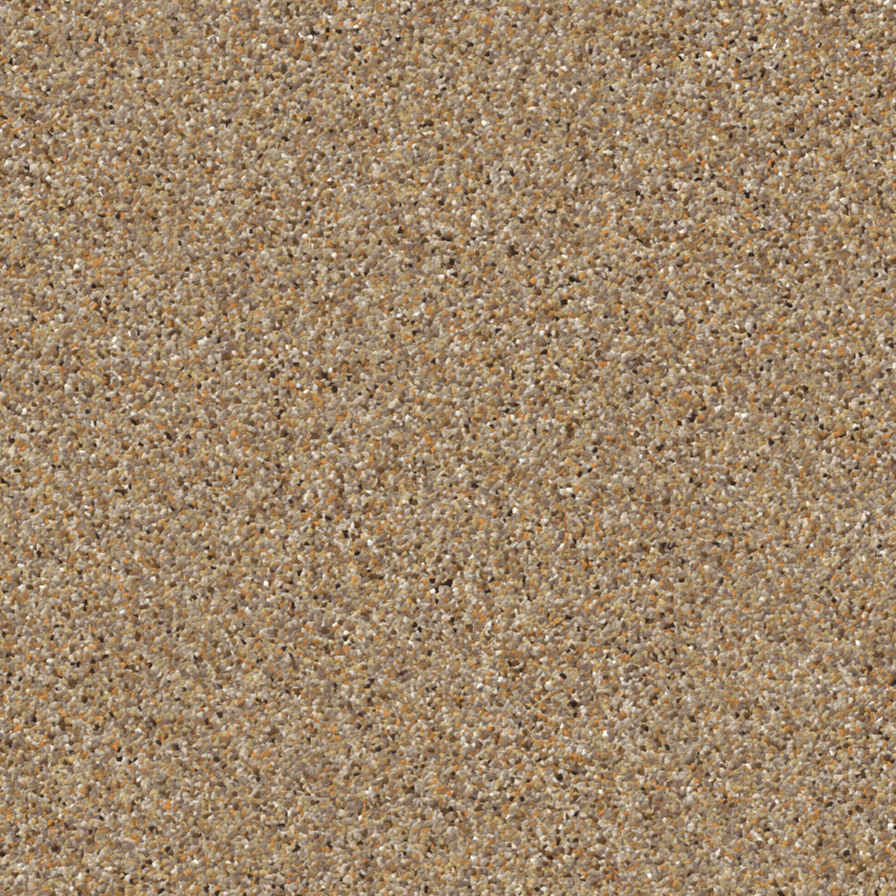
Reproduce this texture procedurally as a three.js fragment shader.

```glsl
// Fine beach sand: a dense field of tiny irregular mineral grains.
// Jittered Voronoi cells give the grains, a weighted palette colours them,
// and one-sided shadows, tilted facets and fine grit add soft relief.
varying vec2 vUv;

const float GRAINS_ACROSS = 245.0;
const float GRIT_ACROSS = 330.0;
const float SPECKS_ACROSS = 120.0;
const float SPECK_SHARE = 0.006;
const float SAMPLE_RADIUS = 0.0006;
const float CONTRAST = 1.06;
const float GAIN = 1.035;
const float SHADOW_DEPTH = 0.34;
const float GAP_DEPTH = 0.06;
const float FACET_LIGHT = 0.20;
const float GRIT_DEPTH = 0.16;
const vec2 LIGHT_DIR = vec2(-0.6, 0.8);

const vec3 MEAN_SAND = vec3(0.624, 0.530, 0.421);
const vec3 GREY_TAN = vec3(0.64, 0.56, 0.47);
const vec3 GOLD = vec3(0.71, 0.61, 0.43);
const vec3 OCHRE = vec3(0.59, 0.45, 0.30);
const vec3 CREAM = vec3(0.76, 0.70, 0.62);
const vec3 TAUPE = vec3(0.53, 0.44, 0.38);
const vec3 BROWN = vec3(0.41, 0.30, 0.20);
const vec3 ORANGE = vec3(0.72, 0.50, 0.28);
const vec3 QUARTZ = vec3(0.86, 0.83, 0.78);
const vec3 DARK_MINERAL = vec3(0.24, 0.18, 0.15);

vec3 hash3(vec2 p) {
  vec3 q = fract(vec3(p.xyx) * vec3(0.1031, 0.1030, 0.0973));
  q += dot(q, q.yxz + 33.33);
  return fract((q.xxy + q.yzz) * q.zyx);
}

float valueNoise(vec2 p) {
  vec2 cell = floor(p);
  vec2 f = fract(p);
  f = f * f * (3.0 - 2.0 * f);
  float low = mix(hash3(cell).x, hash3(cell + vec2(1.0, 0.0)).x, f.x);
  float high = mix(hash3(cell + vec2(0.0, 1.0)).x, hash3(cell + 1.0).x, f.x);
  return mix(low, high, f.y);
}

// Picks a mineral by cumulative share.
vec3 mineralColour(float pick) {
  vec3 c = GREY_TAN;
  c = mix(c, GOLD, step(0.24, pick));
  c = mix(c, OCHRE, step(0.42, pick));
  c = mix(c, CREAM, step(0.56, pick));
  c = mix(c, TAUPE, step(0.73, pick));
  c = mix(c, BROWN, step(0.86, pick));
  c = mix(c, ORANGE, step(0.915, pick));
  c = mix(c, QUARTZ, step(0.97, pick));
  return mix(c, DARK_MINERAL, step(0.986, pick));
}

// Colour of the nearest grain, lit on one side and shadowed on the other.
vec3 grainLayer(vec2 p) {
  vec2 cell = floor(p);
  vec2 nearestCell = cell;
  vec2 nearestOffset = vec2(0.0);
  float nearest = 8.0;
  float second = 8.0;
  for (int y = -1; y <= 1; y++) {
    for (int x = -1; x <= 1; x++) {
      vec2 neighbour = cell + vec2(float(x), float(y));
      vec3 seed = hash3(neighbour);
      vec2 offset = p - neighbour - seed.xy;
      float d = length(offset) - 0.25 * seed.z;
      if (d < nearest) {
        second = nearest;
        nearest = d;
        nearestCell = neighbour;
        nearestOffset = offset;
      } else {
        second = min(second, d);
      }
    }
  }
  vec3 traits = hash3(nearestCell + 71.7);
  float rim = 1.0 - smoothstep(0.0, 0.5, second - nearest);
  float tilt = dot(nearestOffset, LIGHT_DIR);
  float shadow = SHADOW_DEPTH * traits.z * smoothstep(0.1, -0.4, -abs(tilt) * sign(-tilt));
  float shade = (1.0 - rim * (GAP_DEPTH + shadow)) * (1.0 + FACET_LIGHT * tilt);
  return mineralColour(traits.x) * mix(0.92, 1.08, traits.y) * shade;
}

// Rare larger dark grains: returns their coverage.
float darkSpecks(vec2 p) {
  vec2 cell = floor(p);
  vec3 traits = hash3(cell + 19.3);
  float angle = 6.2832 * traits.y;
  vec2 q = p - cell - 0.5 - 0.2 * (traits.yz - 0.5);
  q = mat2(cos(angle), sin(angle), -sin(angle), cos(angle)) * q;
  float d = length(q * vec2(1.0, 1.35)) - mix(0.20, 0.36, traits.z);
  return step(traits.x, SPECK_SHARE) * (1.0 - smoothstep(-0.12, 0.12, d));
}

vec3 sand(vec2 uv) {
  vec2 warp = vec2(valueNoise(uv * 190.0), valueNoise(uv * 190.0 + 57.0)) - 0.5;
  vec3 c = grainLayer(uv * GRAINS_ACROSS + 0.9 * warp);
  c *= 1.0 + GRIT_DEPTH * (valueNoise(uv * GRIT_ACROSS + 31.0) - 0.5);
  return mix(c, DARK_MINERAL, 0.7 * darkSpecks(uv * SPECKS_ACROSS));
}

void main() {
  // Four samples smooth the grain edges.
  vec3 colour = vec3(0.0);
  for (int i = 0; i < 4; i++) {
    vec2 corner = vec2(mod(float(i), 2.0), floor(float(i) / 2.0)) * 2.0 - 1.0;
    colour += 0.25 * sand(vUv + corner * SAMPLE_RADIUS);
  }
  // Slow patches vary the roughness of the surface slightly.
  float patches = 0.6 * valueNoise(vUv * 5.0 + 3.0) + 0.4 * valueNoise(vUv * 19.0);
  float roughness = CONTRAST * mix(0.88, 1.12, patches);
  colour = MEAN_SAND + (colour * GAIN - MEAN_SAND) * roughness;
  gl_FragColor = vec4(clamp(colour, 0.0, 1.0), 1.0);
}
```
